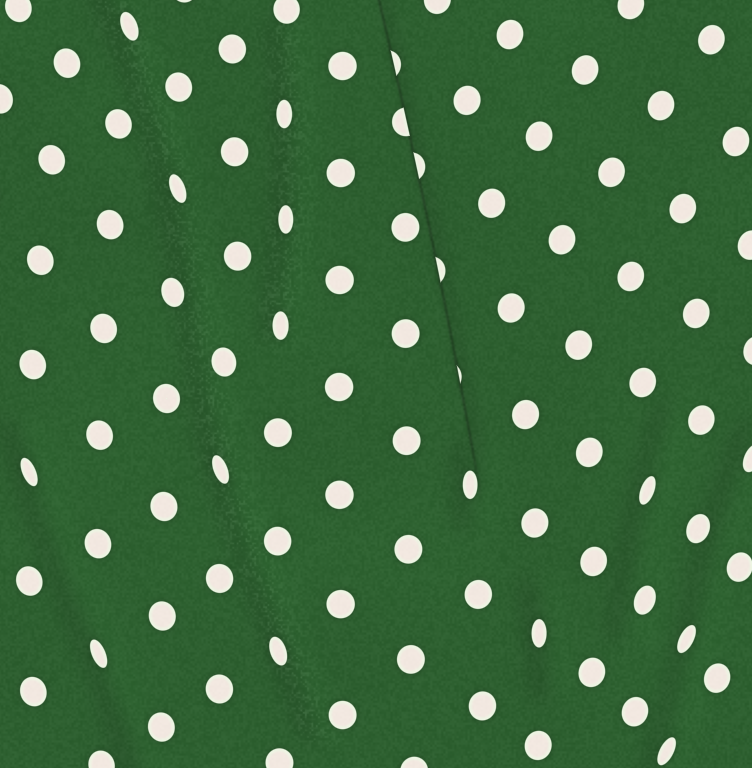
A Shadertoy shader for this pattern:

```glsl
// Creased green cloth with staggered cream polka dots and one overlapping fold.

const float UNITS = 768.0;        // drawing units per canvas height, y runs down
const float MIDDLE = 385.0;
const float ROW_STEP = 107.0;
const float FIRST_ROW = 66.0;
const float DOT_RADIUS = 14.2;
const float FOLD_END = 430.0;
const float CREASE_REACH = 17.0;  // distance over which a crease squashes dots
const vec3 GREEN = vec3(0.18, 0.38, 0.19);
const vec3 SHADOW = vec3(0.14, 0.275, 0.145);
const vec3 CREAM = vec3(0.95, 0.91, 0.88);
const vec3 CREAM_RIM = vec3(0.93, 0.96, 0.89);

// Each crease: x at the top, slope, first y, last y
const int CREASE_COUNT = 7;
const vec4 CREASES[CREASE_COUNT] = vec4[CREASE_COUNT](
    vec4(111.0, 0.265, 0.0, 720.0), vec4(278.0, 0.0, 40.0, 320.0),
    vec4(-93.0, 0.285, 440.0, 768.0), vec4(782.0, -0.25, 420.0, 620.0),
    vec4(914.0, -0.35, 440.0, 800.0), vec4(541.0, 0.0, 600.0, 680.0),
    vec4(482.0, 0.0, 460.0, 510.0));

float hash(vec2 p) {
    vec3 q = fract(vec3(p.xyx) * 0.1031);
    q += dot(q, q.yzx + 33.33);
    return fract((q.x + q.y) * q.z);
}

float noise(vec2 p) {
    vec2 c = floor(p), f = fract(p);
    f = f * f * (3.0 - 2.0 * f);
    return mix(mix(hash(c), hash(c + vec2(1, 0)), f.x),
               mix(hash(c + vec2(0, 1)), hash(c + vec2(1, 1)), f.x), f.y);
}

float bell(float x) { return exp(-x * x); }

float foldX(float y) { return 379.0 + 0.235 * y - 0.00006 * y * y; }

// x: signed distance to the crease, y: its strength at this height
vec2 crease(vec4 c, vec2 p) {
    float d = p.x - c.x - c.y * p.y - 12.0 * sin(p.y / 100.0);
    float strength = smoothstep(c.z - 40.0, c.z, p.y) * (1.0 - smoothstep(c.w, c.w + 40.0, p.y));
    return vec2(d / sqrt(1.0 + c.y * c.y), strength);
}

// Centre of a dot on the draped lattice; columns from 2 lie right of the fold
vec2 dotCentre(float col, float row) {
    bool right = col > 1.5;
    float k = col - 2.0;
    float tilt = right ? 10.0 + 16.0 * k : max(0.0, -17.0 * col - 9.0);
    float y = FIRST_ROW + ROW_STEP * (row + 0.5 * mod(col, 2.0)) - tilt;
    float s = (y - MIDDLE) / MIDDLE;
    float sag = right ? 12.0 : (s < 0.0 ? 5.0 * abs(col) : 10.0);
    y += sag * s * s;
    float x;
    if (right) {
        x = 459.0 + 64.0 * k - 0.9 * k * k;
        x += (50.0 - 2.3 * k * k) * s - (26.0 + 7.0 * k) * s * s;
        if (k < 0.5) x -= 10.0 * (1.0 - smoothstep(400.0, 480.0, y));
    } else {
        x = 339.0 + 62.0 * col + 5.0 * max(col, 0.0) + 14.0 * bell((col + 3.2) / 1.414);
        x += 3.5 * col * s + (5.0 + 20.0 * (1.0 - smoothstep(-5.0, -3.0, col))) * s * s;
        x += 14.0 * bell(col + 2.0) * bell((y - 230.0) / 90.0);
    }
    return vec2(x, y);
}

// Approximate distance to a dot leaning and narrowing along nearby creases
float dotDistance(vec2 p, vec2 centre, float col) {
    float lean = clamp(-0.08 * col, -0.35, 0.35);
    float squash = 0.0;
    for (int i = 0; i < CREASE_COUNT; i++) {
        vec2 c = crease(CREASES[i], centre);
        float near = bell(c.x / CREASE_REACH) * c.y;
        lean = mix(lean, 1.5 * CREASES[i].y, near);
        squash = max(squash, near);
    }
    vec2 along = normalize(vec2(lean, 1.0));
    vec2 q = p - centre;
    q = vec2(dot(q, vec2(along.y, -along.x)), dot(q, along));
    float narrow = 1.0 - 0.22 * abs(lean);
    vec2 radii = DOT_RADIUS * vec2(narrow * mix(1.0, 0.52, squash), 1.0 + 0.15 * abs(lean));
    float k0 = length(q / radii), k1 = length(q / (radii * radii));
    return k0 * (k0 - 1.0) / max(k1, 0.001);
}

void mainImage(out vec4 fragColor, in vec2 fragCoord) {
    float pixel = UNITS / iResolution.y;
    vec2 p = vec2(fragCoord.x, iResolution.y - fragCoord.y) * pixel;
    float side = p.x - foldX(p.y);
    float foldOpen = 1.0 - smoothstep(FOLD_END, FOLD_END + 90.0, p.y);

    // Dots, hidden where the fold overlaps them
    float d = 1000.0;
    for (int col = -6; col <= 7; col++) {
        for (int row = -1; row <= 8; row++) {
            vec2 centre = dotCentre(float(col), float(row));
            if (distance(p, centre) > 2.0 * DOT_RADIUS) continue;
            float one = dotDistance(p, centre, float(col));
            if (p.y < FOLD_END) one = max(one, col < 2 ? side : -side);
            d = min(d, one);
        }
    }

    // Cloth shading, creases and worn speckle
    float shade = 0.16 * (noise(p / 110.0) - 0.4);
    float wear = 0.0;
    for (int i = 0; i < CREASE_COUNT; i++) {
        vec2 c = crease(CREASES[i], p);
        shade += c.y * (0.28 * bell((c.x + 9.0) / 15.0) - 0.12 * bell((c.x - 16.0) / 18.0));
        if (i < 2) wear += c.y * bell(c.x / 18.0);
    }
    shade += foldOpen * (0.75 * bell(side / 1.8) + 0.2 * bell((side - 6.0) / 9.0));
    shade += 0.5 * exp(-max(d, 0.0) / 2.5);
    vec3 cloth = mix(GREEN, SHADOW, clamp(shade, -0.15, 1.0));
    float grain = noise(p / 2.2) - 0.5;
    cloth += 0.04 * grain + 0.09 * wear * max(grain, 0.0);

    vec3 dye = mix(CREAM, CREAM_RIM, smoothstep(-5.0, -1.0, d)) + 0.012 * grain;
    float ink = 1.0 - smoothstep(-0.8 * pixel, 0.8 * pixel, d);
    fragColor = vec4(mix(cloth, dye, ink), 1.0);
}
```
